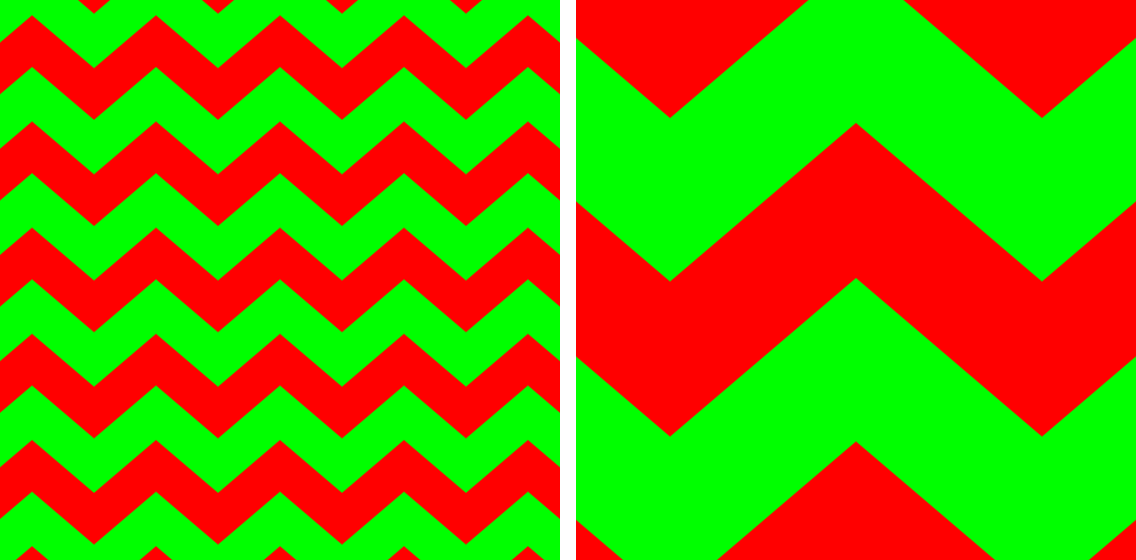
Left: the whole. Right: its middle third, enlarged.
Write a Shadertoy shader that draws this pattern.

```glsl
// Horizontal red chevron bands on a green ground.
// A triangle wave bends the vertical coordinate, which is then repeated
// and turned into a smooth-edged distance to the nearest band.

const vec3 GROUND_COLOR = vec3(0.0, 1.0, 0.0);
const vec3 BAND_COLOR = vec3(1.0, 0.0, 0.0);

// Lengths are fractions of the canvas height.
const float ZIGZAG_PERIOD = 0.2214;   // distance between peaks
const float ZIGZAG_HEIGHT = 0.0944;   // rise from valley to peak
const float BAND_PERIOD = 0.1896;     // vertical distance between bands
const float BAND_THICKNESS = 0.0923;  // vertical thickness of a band
const vec2 PEAK = vec2(0.5, 0.5935);  // upper tip of one band
const float EDGE_PIXELS = 1.5;        // width of the smoothed edge

// 0 at each peak, 1 at each valley.
float triangleWave(float x) {
    return 1.0 - abs(2.0 * fract(x) - 1.0);
}

// Signed distance to the nearest chevron band, negative inside.
float chevronDistance(vec2 p) {
    float drop = ZIGZAG_HEIGHT * triangleWave((p.x - PEAK.x) / ZIGZAG_PERIOD);
    float bandCenter = PEAK.y - drop - 0.5 * BAND_THICKNESS;

    // Fold all bands onto one centred at zero.
    float offset = (p.y - bandCenter) / BAND_PERIOD;
    float vertical = abs(fract(offset + 0.5) - 0.5) * BAND_PERIOD;

    // Convert vertical distance to distance across the slanted edge.
    float slope = 2.0 * ZIGZAG_HEIGHT / ZIGZAG_PERIOD;
    return (vertical - 0.5 * BAND_THICKNESS) * inversesqrt(1.0 + slope * slope);
}

void mainImage(out vec4 fragColor, in vec2 fragCoord) {
    vec2 p = fragCoord / iResolution.y;
    float halfEdge = 0.5 * EDGE_PIXELS / iResolution.y;
    float ground = clamp(0.5 + 0.5 * chevronDistance(p) / halfEdge, 0.0, 1.0);
    fragColor = vec4(mix(BAND_COLOR, GROUND_COLOR, ground), 1.0);
}
```
